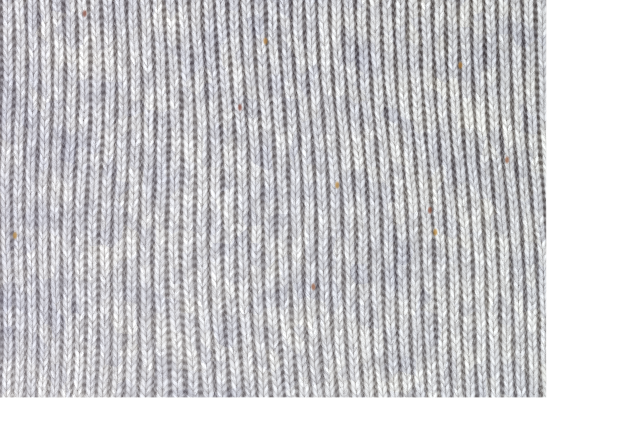
A WebGL 2 fragment shader for this texture:

```glsl
#version 300 es
precision highp float;
// Heather grey rib knit on a white ground: 43 ribs across, 53 stitch rows down.
// Each rib is a stack of V stitches made of mirrored slanted ellipses, with dark
// purl gaps between; cellular noise and layered sines give the mottled yarn.

uniform vec2 u_resolution;
out vec4 fragColor;

float hash(vec2 p) {
    vec3 q = fract(p.xyx * vec3(0.1031, 0.1030, 0.0973));
    q += dot(q, q.yzx + 33.33);
    return fract((q.x + q.y) * q.z);
}

// Cellular noise: distance to the nearest seed, and that seed's random value.
vec2 cellular(vec2 p) {
    vec2 cell = floor(p);
    vec2 nearest = vec2(9.0, 0.0);
    for (int j = -1; j <= 1; j++) {
        for (int i = -1; i <= 1; i++) {
            vec2 id = cell + vec2(i, j);
            vec2 seed = id + vec2(hash(id), hash(id + 71.0));
            float d = distance(p, seed);
            if (d < nearest.x) nearest = vec2(d, hash(id + 137.0));
        }
    }
    return nearest;
}

// Broad soft blotches from layered sines, about -1 to 1.
float blotches(vec2 p) {
    float sum = 0.0, amp = 0.5;
    for (int i = 0; i < 4; i++) {
        sum += amp * sin(p.x + 1.7 * sin(p.y * 0.8)) * cos(p.y + 1.3 * sin(p.x * 0.7));
        p = mat2(1.5, 1.1, -1.1, 1.5) * p + 2.3;
        amp *= 0.65;
    }
    return sum;
}

// Sideways drift of the ribs, in rib widths, as the cloth hangs.
float ribDrift(vec2 cloth) {
    float down = 1.0 - cloth.y;
    float lean = down * mix(0.1, 1.7, smoothstep(0.0, 0.75, cloth.x));
    float fold = exp(-pow((cloth.x - 0.2) / 0.13, 2.0)) * down * down;
    float wobble = 0.12 * sin(cloth.y * 9.0 + cloth.x * 5.0);
    return lean - 0.9 * fold + wobble;
}

// Brightness of the knit; x runs in ribs, y in stitch rows.
float knit(vec2 st, float gapDepth) {
    float rib = floor(st.x);
    float side = fract(st.x) - 0.5 + 0.03 * sin(st.y * 0.7 + rib * 2.4);
    float across = abs(side);

    // Slanted arms rise away from the centre of the rib.
    float along = st.y - across * 2.3 + hash(vec2(rib, 5.0));
    float row = floor(along);
    vec2 arm = vec2((across - 0.18) / 0.21, (fract(along) - 0.5) / 0.58);
    float stitchTone = hash(vec2(rib * 2.0 + step(0.0, side), row)) - 0.5;
    float loop = 0.91 - 0.17 * dot(arm, arm) + 0.09 * stitchTone;
    loop -= 0.06 * smoothstep(0.07, 0.0, across) + 0.05 * side;

    // Recessed gap with small purl bumps.
    float bump = 0.5 + 0.5 * sin(6.2832 * (st.y + hash(vec2(rib, 9.0))));
    float gap = mix(0.62, 0.36, gapDepth) + 0.17 * bump;
    float edge = 0.37 + 0.025 * sin(6.2832 * along);
    return mix(loop, gap, smoothstep(edge - 0.07, edge + 0.08, across));
}

void main() {
    vec2 p = gl_FragCoord.xy / u_resolution.y;
    float pixel = 1.0 / u_resolution.y;
    vec2 cloth = vec2(p.x / 1.241, (p.y - 0.097) / 0.903);
    vec2 st = vec2(cloth.x * 43.0 - ribDrift(cloth), cloth.y * 53.0);

    // Gaps are deepest at the top and right, softer at the lower left.
    float gapDepth = clamp(0.35 + 0.4 * cloth.x + 0.4 * cloth.y, 0.0, 1.0);
    float shade = knit(st, gapDepth);

    // Yarn mottling: tufts, fine fibres and broad patches.
    float tuft = cellular(st * vec2(0.9, 0.45)).y - 0.5;
    vec2 fibre = cellular(vec2(st.x * 5.0, st.y * 2.2 - abs(fract(st.x) - 0.5) * 5.0));
    float patches = blotches(cloth * vec2(11.0, 13.0));
    shade += 0.06 * tuft + 0.12 * (fibre.y - 0.5) - 0.06 * (fibre.x - 0.45);
    shade += 0.04 * patches - 0.03 * smoothstep(0.4, 1.0, cloth.x) * cloth.y;

    // Warm shadows rise to cool light greys, with cream and blue yarn tints.
    vec3 color = mix(vec3(0.33, 0.31, 0.31), vec3(0.84, 0.85, 0.86), (shade - 0.32) / 0.53);
    float warmth = 0.6 * tuft + 0.5 * patches;
    color += vec3(0.022, 0.012, -0.028) * warmth;
    color += vec3(0.006, -0.006, 0.008) * (1.0 - cloth.x);

    // A few stray ochre and red fibres.
    vec2 fleckGrid = cloth * vec2(22.0, 16.0);
    vec2 fleckId = floor(fleckGrid);
    vec2 offset = fract(fleckGrid) - 0.3 - 0.4 * vec2(hash(fleckId + 3.0), hash(fleckId + 8.0));
    float fleck = 1.0 - smoothstep(0.04, 0.16, length(offset * vec2(1.3, 0.8)));
    fleck *= step(0.965, hash(fleckId + 19.0));
    vec3 fleckColor = mix(vec3(0.72, 0.52, 0.2), vec3(0.5, 0.26, 0.22), hash(fleckId + 27.0));
    color = mix(color, fleckColor, 0.7 * fleck);

    // White margins on the right and below.
    float inside = smoothstep(-pixel, pixel, 1.241 - p.x) * smoothstep(-pixel, pixel, p.y - 0.097);
    fragColor = vec4(mix(vec3(1.0), clamp(color, 0.0, 1.0), inside), 1.0);
}
```
